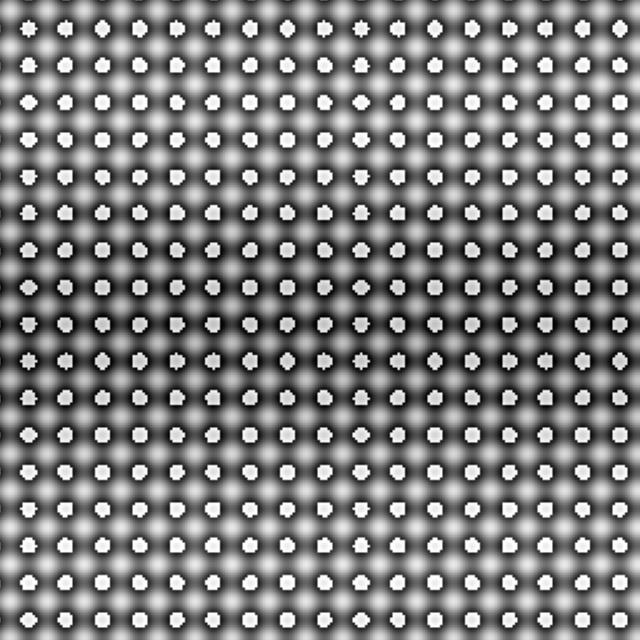
This pattern is drawn by a Shadertoy shader. Its source:

```glsl
#define GRID 256.0                     // coarse samples across the canvas
#define PITCH 0.057726                 // spacing of the dots
#define FIRST_DOT vec2(0.04492, 0.95508)
#define DOT_RADIUS 0.0121
#define WAVE_AMPLITUDE vec2(0.24, 0.26)
#define MEAN_TONE 0.335
#define SWELL_DEPTH 0.085              // slow vertical change of tone
#define SWELL_PERIOD 0.72
#define SWELL_CENTER 0.49

const float TAU = 6.2831853;

// Crossed waves, darkest at the lattice points, under a slow vertical swell
float waveTone(vec2 p) {
    vec2 waves = cos(TAU * (p - FIRST_DOT) / PITCH);
    float swell = cos(TAU * (p.y - SWELL_CENTER) / SWELL_PERIOD);
    return MEAN_TONE - SWELL_DEPTH * swell - dot(WAVE_AMPLITUDE, waves);
}

// Inside each dot the tone wraps around from black to white
float sampleTone(vec2 cell) {
    vec2 p = (cell + 0.5) / GRID;
    vec2 offset = (fract((p - FIRST_DOT) / PITCH + 0.5) - 0.5) * PITCH;
    float inDot = step(length(offset), DOT_RADIUS);
    return clamp(waveTone(p) + inDot, 0.0, 1.0);
}

void mainImage(out vec4 fragColor, in vec2 fragCoord) {
    // Coarse sampling gives the dots their varied, notched outlines
    vec2 gridPos = fragCoord / iResolution.xy * GRID - 0.5;
    vec2 cell = floor(gridPos);
    vec2 blend = smoothstep(0.0, 1.0, gridPos - cell);

    // Smooth blend of the four nearest samples
    float lower = mix(sampleTone(cell), sampleTone(cell + vec2(1, 0)), blend.x);
    float upper = mix(sampleTone(cell + vec2(0, 1)), sampleTone(cell + vec2(1, 1)), blend.x);
    fragColor = vec4(vec3(mix(lower, upper, blend.y)), 1.0);
}
```
